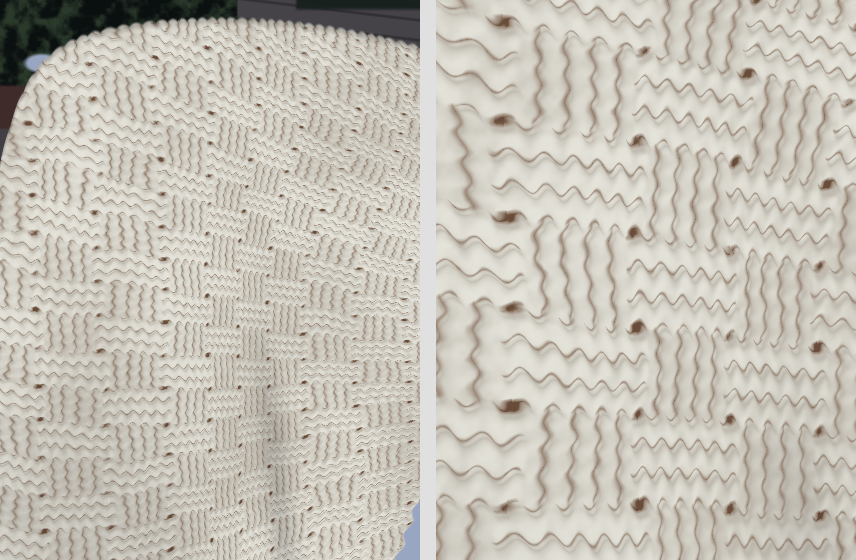
Left, the full canvas; right, a detail of the centre.
Reproduce this pattern procedurally as a WebGL 2 fragment shader.

```glsl
#version 300 es
precision highp float;
// Chunky basketweave knitted blanket draped over a rail in front of a dark garden.
uniform vec2 u_resolution;
out vec4 fragColor;

const float PI = 3.14159;

float hash(vec2 p) {
  p = fract(p * vec2(0.1031, 0.1137));
  p += dot(p, p.yx + 33.33);
  return fract((p.x + p.y) * p.x * 7.31);
}

float noise(vec2 p) {
  vec2 i = floor(p), f = fract(p);
  f = f * f * (3.0 - 2.0 * f);
  return mix(mix(hash(i), hash(i + vec2(1, 0)), f.x),
             mix(hash(i + vec2(0, 1)), hash(i + vec2(1, 1)), f.x), f.y);
}

float fbm(vec2 p) {
  float sum = 0.0, amp = 0.5;
  for (int i = 0; i < 4; i++) {
    sum += amp * noise(p);
    p = p * 2.03 + 7.1;
    amp *= 0.5;
  }
  return sum;
}

// Drape: canvas position (y down) to block column and row period,
// tighter toward the right and squeezed along the lower fold.
vec2 drape(vec2 p) {
  float fold = mix(0.4, 1.6, smoothstep(0.15, 0.55, p.y));
  float u = -0.5 + 5.9 * p.x + 1.3 * p.x * p.x
          + fold * smoothstep(0.4, 0.75, p.x) - 0.35 * (p.y - 0.55);
  float v = (7.5 + 6.6 * p.x * p.x) * (p.y - 0.372 - 0.15 * p.x);
  vec2 sag = vec2(noise(p * 13.0), noise(p * 13.0 + 40.0)) - 0.5;
  return vec2(u, v) + sag * vec2(0.13, 0.12);
}

// Yarn height: three wavy ridges per purl block, five upright ropes per knit block.
float yarnHeight(vec2 p) {
  vec2 c = drape(p);
  float column = floor(c.x), side = min(fract(c.x), 1.0 - fract(c.x));
  float t = fract(c.y + 0.5 * column + 0.5) - 0.5;
  float inside = 0.25 - abs(t);
  float purl = max(smoothstep(-0.03, 0.03, inside),
                   smoothstep(0.0, 0.05, -inside) * (1.0 - smoothstep(0.05, 0.11, side)));

  float loops = c.x * 5.0 + 0.35 * (noise(c * vec2(2.0, 5.0)) - 0.5);
  float ridgeRow = c.y * 6.0 + 0.17 * sin(2.0 * PI * loops);
  float ridge = sqrt(abs(cos(PI * ridgeRow)));
  ridge *= 0.88 + 0.12 * cos(2.0 * PI * (loops + 0.3 * ridgeRow));
  float rope = sqrt(abs(sin(PI * (loops + 0.09 * sin(2.0 * PI * c.y * 7.0)))));
  rope *= 0.9 + 0.1 * cos(2.0 * PI * c.y * 7.0);

  float h = mix(0.1 + 0.72 * rope, 0.12 + 0.95 * ridge, purl);
  // Pulled holes at the block corners, of uneven depth
  float hole = exp(-side * side * 260.0 - inside * inside * 700.0);
  h -= hole * (0.3 + 0.6 * hash(vec2(floor(c.x + 0.5), floor(c.y * 2.0)) + 50.0));
  return h + 0.16 * (noise(p * vec2(190, 250)) - 0.5) + 0.1 * (noise(p * vec2(95, 125)) - 0.5);
}

vec3 blanket(vec2 p) {
  float h = yarnHeight(p);
  float slope = h - yarnHeight(p + vec2(-0.0022, -0.0035));
  float light = 0.48 + 0.38 * (h - 0.7) - 0.42 * slope + 0.3 * (fbm(p * 5.0) - 0.47);
  vec3 color = mix(vec3(0.73, 0.71, 0.67), vec3(0.87, 0.865, 0.83), smoothstep(0.25, 0.72, light));
  color = mix(vec3(0.62, 0.56, 0.50), color, smoothstep(0.2, 0.62, h));
  color = mix(vec3(0.40, 0.29, 0.22), color, smoothstep(-0.15, 0.26, h));
  // Soft shade in the hanging fold and toward the lower left
  float d = (p.x - 0.63 - 0.14 * (p.y - 0.65)) / 0.035;
  float shade = 0.14 * exp(-d * d) * smoothstep(0.5, 0.8, p.y);
  shade += 0.07 * smoothstep(0.45, 1.0, p.y) * (1.0 - smoothstep(0.3, 0.65, p.x));
  return color * (1.03 - shade);
}

vec3 garden(vec2 p, float aa) {
  float leaves = fbm(p * vec2(38, 50));
  vec3 color = mix(vec3(0.04, 0.06, 0.06), vec3(0.17, 0.23, 0.17), smoothstep(0.3, 0.75, leaves));
  // House wall with siding and a dark window
  float siding = abs(fract((p.y - 0.09 * p.x) * 28.0) - 0.5);
  vec3 wall = vec3(0.26, 0.25, 0.27) * mix(0.75, 1.05, smoothstep(0.02, 0.12, siding));
  wall = mix(wall, vec3(0.10, 0.13, 0.12), smoothstep(0.7, 0.71, p.x) * (1.0 - smoothstep(0.0, 0.01, p.y - 0.012)));
  color = mix(color, wall, smoothstep(-aa, aa, p.x - 0.565));
  // Pale car and brown rail on the left
  float car = length((p - vec2(0.1, 0.113)) / vec2(0.045, 0.018)) - 1.0;
  color = mix(color, vec3(0.60, 0.65, 0.76), 1.0 - smoothstep(-0.3, 0.1, car));
  color = mix(color, vec3(0.25, 0.17, 0.17), smoothstep(-aa, aa, p.y - 0.153));
  color = mix(color, vec3(0.26, 0.25, 0.27), smoothstep(-aa, aa, p.y - 0.23));
  // Pale ledge at the lower right
  return mix(color, vec3(0.60, 0.65, 0.76), smoothstep(-aa, aa, p.y - 0.86));
}

void main() {
  vec2 p = gl_FragCoord.xy / u_resolution;
  p.y = 1.0 - p.y;
  float aa = 1.5 / min(u_resolution.x, u_resolution.y);
  float crest = 0.036 + 0.22 * (p.x - 0.52) * (p.x - 0.52) + 0.2 * exp(-16.0 * p.x);
  crest -= 0.005 * abs(sin(PI * drape(p).x * 5.0));
  float hem = 1.0 - 0.055 * (p.y - 0.885) / 0.115 + 0.006 * sin(p.y * 150.0);
  float cover = smoothstep(-aa, aa, p.y - crest) * smoothstep(-aa, aa, max(hem - p.x, 0.88 - p.y));
  vec3 cloth = blanket(p) * mix(0.8, 1.0, smoothstep(0.0, 0.018, p.y - crest));
  fragColor = vec4(mix(garden(p, aa), cloth, cover), 1.0);
}
```
